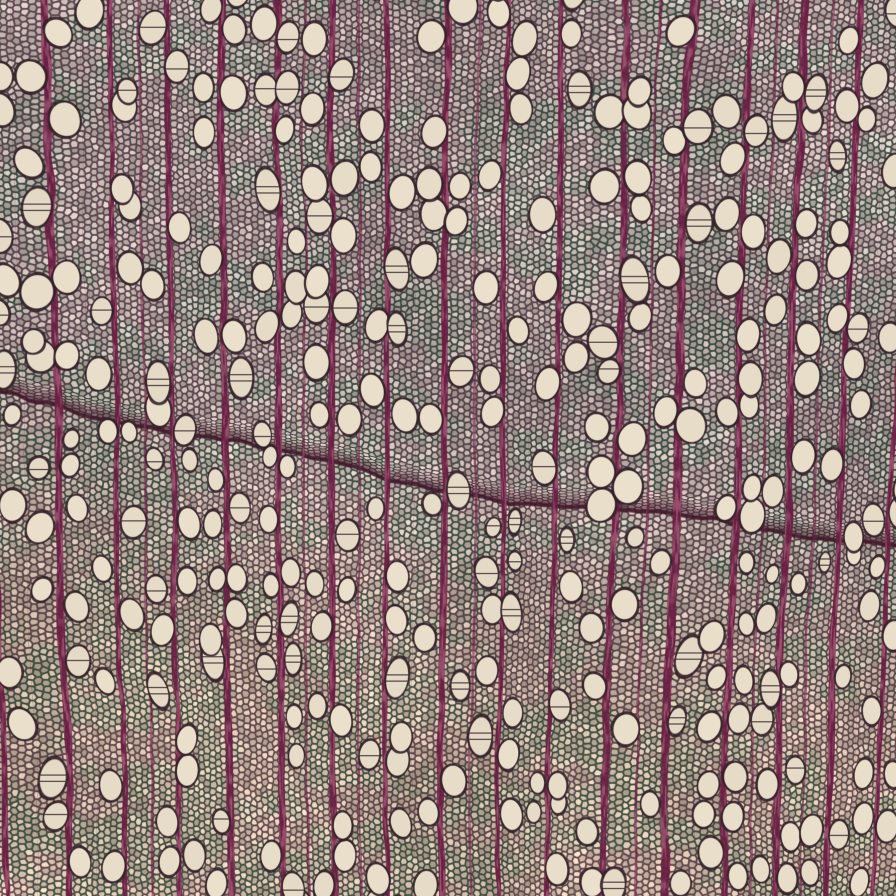
Give the GLSL for this texture, as a Shadertoy shader.

```glsl
const float LANES = 32.0;          // vessel lanes across the canvas
const float ROWS = 18.0;           // vessel rows up the canvas
const float VESSEL_CHANCE = 0.52;
const vec2 VESSEL_RADII = vec2(0.0117, 0.0156);
const vec2 CELLS = vec2(146.0, 136.0);
const vec3 CREAM = vec3(0.91, 0.87, 0.79);
const vec3 LUMEN = vec3(0.77, 0.71, 0.67);
const vec3 WALL_PLUM = vec3(0.37, 0.28, 0.31);
const vec3 WALL_GREEN = vec3(0.25, 0.31, 0.27);
const vec3 RAY_DARK = vec3(0.41, 0.12, 0.26);
const vec3 RAY_PINK = vec3(0.60, 0.30, 0.42);
const vec3 RING = vec3(0.25, 0.09, 0.16);
const vec3 OUTLINE = vec3(0.20, 0.13, 0.16);

float hash(vec2 p) {
    vec3 q = fract(p.xyx * 0.1031);
    q += dot(q, q.yzx + 33.33);
    return fract((q.x + q.y) * q.z);
}

vec2 hash2(vec2 p) {
    return vec2(hash(p + 17.3), hash(p + 71.9));
}

float noise(vec2 p) {
    vec2 i = floor(p), f = fract(p);
    f = f * f * (3.0 - 2.0 * f);
    vec2 e = vec2(0.0, 1.0);
    return mix(mix(hash(i), hash(i + e.yx), f.x),
               mix(hash(i + e), hash(i + e.yy), f.x), f.y);
}

// Height above the growth ring
float ringHeight(vec2 p) {
    float x = p.x;
    float y = 0.567 - 0.24 * x + 0.07 * x * x - 0.009 * sin(3.14 * x);
    return p.y - y + 0.006 * cos(14.6 * (x - 0.1)) - 0.006 * (noise(p.xx * 30.0) - 0.5);
}

// Grain coordinates: uneven ray spacing, slight fan and waviness
vec2 grain(vec2 p) {
    float x = p.x + (p.x - 0.4) * 0.08 * (0.5 - p.y);
    x += 0.022 * (noise(vec2(p.x * 11.0, 3.0)) - 0.5);
    x += 0.006 * (noise(vec2(p.x * 9.0, p.y * 7.0) + 40.0) - 0.5);
    x += 0.003 * (noise(vec2(p.x * 20.0, p.y * 24.0)) - 0.5);
    return vec2(x, p.y);
}

// Fine fibre cells: lumens parted by tinted walls
vec3 fibres(vec2 g, float h) {
    vec2 q = g * CELLS;
    q.y -= 3.0 * (1.0 - smoothstep(0.0, 0.025, h));
    vec2 base = floor(q), nearest = base;
    float d1 = 9.0, d2 = 9.0;
    for (int j = -1; j <= 1; j++)
    for (int i = -1; i <= 1; i++) {
        vec2 id = base + vec2(i, j);
        vec2 c = id + vec2(0.5, 0.25 + 0.5 * mod(id.x, 2.0));
        c += 0.42 * (hash2(id) - 0.5);
        float d = length(q - c);
        if (d < d1) { d2 = d1; d1 = d; nearest = id; }
        else d2 = min(d2, d);
    }
    float green = smoothstep(0.38, 0.68, noise(g * vec2(22.0, 30.0)) * 0.65 + noise(g * 70.0) * 0.35);
    vec3 wall = mix(WALL_PLUM, WALL_GREEN, green);
    vec3 lumen = LUMEN * (0.82 + 0.35 * hash(nearest + 5.0));
    vec3 col = mix(wall, lumen, smoothstep(0.08, 0.46, d2 - d1));
    col *= 0.93 + 0.14 * noise(g * 9.0 + 8.0);
    return col * mix(vec3(1.05, 1.03, 0.98), vec3(0.97, 0.98, 1.0), smoothstep(-0.3, 0.1, h));
}

// Rays on the lane borders: broad on even ones, some thin on odd ones
vec3 addRays(vec3 col, vec2 g, float px) {
    float k = floor(g.x * LANES + 0.5);
    float d = g.x - k / LANES;
    float r = hash(vec2(k, 91.0));
    bool broad = mod(k, 2.0) < 0.5;
    float halfWidth = broad ? 0.0027 + 0.0016 * r : (r < 0.55 ? 0.0014 : 0.0);
    halfWidth *= 0.8 + 0.4 * noise(vec2(k * 7.0, g.y * 28.0));
    float mask = 1.0 - smoothstep(halfWidth - px, halfWidth + px, abs(d));
    float grainy = noise(vec2(d * 550.0 + k * 13.0, g.y * 85.0));
    vec3 ray = mix(RAY_DARK, RAY_PINK, smoothstep(0.35, 0.9, grainy));
    return mix(col, ray, mask * (broad ? 0.95 : 0.7));
}

// Oval vessels with dark rims, some crossed by bars
vec3 addVessels(vec3 col, vec2 g, float h, float px) {
    vec2 grid = vec2(LANES, ROWS), base = floor(g * grid);
    for (int j = -1; j <= 1; j++)
    for (int i = -1; i <= 1; i++) {
        vec2 id = base + vec2(i, j);
        if (hash(id + 3.7) > VESSEL_CHANCE) continue;
        vec2 jitter = hash2(id) - 0.5;
        vec2 p = g - (id + 0.5 + jitter * vec2(0.34, 0.75)) / grid;
        float size = mix(0.72, 1.16, sqrt(hash(id + 29.0)));
        float early = smoothstep(-0.09, -0.03, h - p.y) * (1.0 - smoothstep(-0.02, 0.0, h - p.y));
        size *= mix(1.0, 0.68, early) * (h - p.y < 0.0 ? 0.94 : 1.03);
        float kind = hash(id + 53.0);
        vec2 radii = VESSEL_RADII * size * vec2(1.0, kind < 0.12 ? 1.3 : 1.0);
        p.x += p.y * 0.25 * (hash(id + 61.0) - 0.5);
        float d = (length(p / radii) - 1.0) * radii.x;
        float rim = 0.0014 + 0.0016 * noise(p * 90.0 + id * 5.0);
        col = mix(col, OUTLINE, 0.9 * (1.0 - smoothstep(rim - px, rim + px, d)));
        float bar = kind < 0.12 ? abs(abs(p.y) - 0.0035) : abs(p.y - 0.006 * jitter.x);
        float open = kind < 0.24 ? smoothstep(0.0003, 0.0003 + 1.3 * px, bar) : 1.0;
        vec3 fill = mix(OUTLINE, CREAM * (0.98 + 0.03 * kind), mix(0.25, 1.0, open));
        col = mix(col, fill, 1.0 - smoothstep(-px, px, d));
    }
    return col;
}

vec3 wood(vec2 p, float px) {
    float h = ringHeight(p);
    vec2 g = grain(p);
    vec3 col = fibres(g, h);
    float band = smoothstep(-0.003, 0.001, h) * (1.0 - smoothstep(0.003, 0.018, h));
    col = mix(col, RING, 0.5 * band);
    col = mix(col, RING, 0.85 * (1.0 - smoothstep(0.001, 0.0035, abs(h))));
    col = addRays(col, g, px);
    return addVessels(col, g, h, px);
}

void mainImage(out vec4 fragColor, in vec2 fragCoord) {
    float px = 1.0 / iResolution.y;
    vec3 sum = vec3(0.0);
    // Four samples per pixel
    for (int k = 0; k < 4; k++) {
        vec2 offset = vec2(k % 2, k / 2) * 0.5 - 0.25;
        sum += wood((fragCoord + offset) * px, 0.6 * px);
    }
    fragColor = vec4(sum / 4.0, 1.0);
}
```
